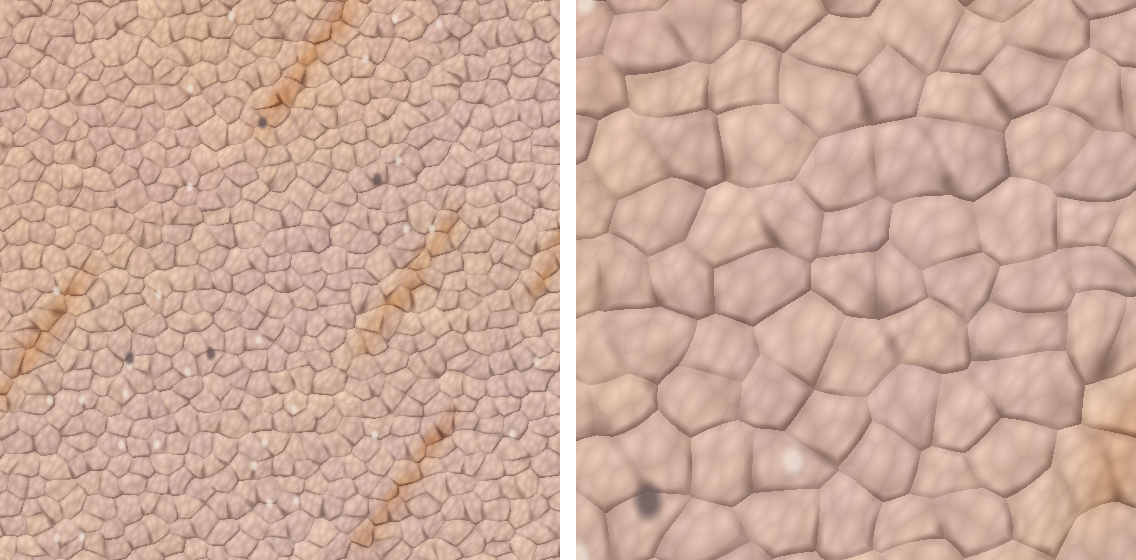
Left: the whole. Right: its middle third, enlarged.
Give the GLSL for this texture, as a Shadertoy shader.

```glsl
vec2 hash2(vec2 c) {
    vec3 h = fract(vec3(c.xyx) * vec3(0.1031, 0.1030, 0.0973));
    h += dot(h, h.yzx + 33.33);
    return fract((h.xx + h.yz) * h.zy);
}

// xy: offset to the nearest centre, z: gap to the second nearest, w: cell id
vec4 cellular(vec2 p, float jitter) {
    vec2 base = floor(p), nearest = vec2(0.0);
    float first = 9.0, second = 9.0, id = 0.0;
    for (int j = -2; j <= 2; j++)
    for (int i = -2; i <= 2; i++) {
        vec2 cell = base + vec2(i, j);
        vec2 h = hash2(cell + 71.0);
        float brick = 0.5 * mod(cell.y, 2.0) - 0.25;
        vec2 offset = cell + 0.5 + vec2(brick, 0.0) + jitter * (h - 0.5) - p;
        float d = length(offset);
        if (d < first) {
            second = first;
            first = d;
            nearest = offset;
            id = fract(h.x * 7.3 + h.y * 3.7);
        } else second = min(second, d);
    }
    return vec4(nearest, second - first, id);
}

float waves(vec2 p) {
    return (sin(p.x + 1.7 * sin(p.y * 0.8)) + sin(p.y * 1.3 + 1.4 * sin(p.x * 0.9 + 2.0))
          + sin(dot(p, vec2(1.1, -1.6)) + 1.0)) / 3.0;
}

// Soft dots scattered on a grid; only a share of the grid squares holds one
float specks(vec2 p, float share, float radius, float seed) {
    vec2 square = floor(p), h = hash2(square + seed);
    vec2 centre = 0.25 + 0.5 * hash2(square + seed + 19.0);
    float d = length((fract(p) - centre) * vec2(1.25, 0.9));
    return step(h.x, share) * (1.0 - smoothstep(radius * 0.3, radius, d));
}

// Broken rusty bands that climb to the right
float streaks(vec2 p) {
    // offset across, middle along, half length
    vec3 bands[5] = vec3[5](vec3(-0.165, 0.36, 0.17), vec3(-0.057, 1.06, 0.18),
        vec3(0.317, 0.82, 0.17), vec3(0.515, 0.53, 0.17), vec3(0.505, 1.02, 0.10));
    float across = dot(p, vec2(0.82, -0.57)) + 0.008 * waves(p * 40.0);
    float along = dot(p, vec2(0.57, 0.82));
    float amount = 0.0;
    for (int i = 0; i < 5; i++) {
        float x = (across - bands[i].x) / 0.021;
        float ends = 1.0 - smoothstep(0.65, 1.15, abs(along - bands[i].y) / bands[i].z);
        amount = max(amount, exp(-x * x) * ends);
    }
    return amount * (0.75 + 0.35 * waves(p * 55.0 + 4.0));
}

void mainImage(out vec4 fragColor, in vec2 fragCoord) {
    vec2 p = fragCoord / iResolution.y;
    vec2 warped = p + 0.006 * vec2(waves(p * 48.0), waves(p.yx * 52.0 + 5.0));

    // Pebbled grain with creases darkest on the lower right sides
    vec4 pebble = cellular(warped * vec2(24.0, 27.0), 0.72);
    float crease = 1.0 - smoothstep(0.0, 0.27, pebble.z);
    float shade = smoothstep(-0.35, 0.4, dot(pebble.xy, vec2(-0.4, 0.9)));
    float broken = smoothstep(-0.6, 0.35, waves(p * 75.0 + 9.0));
    crease *= (0.25 + 0.75 * shade) * (0.35 + 0.65 * broken);

    // Fine steep fibres
    vec2 slanted = mat2(0.88, 0.47, -0.47, 0.88) * warped;
    vec4 fibre = cellular(slanted * vec2(88.0, 52.0), 0.85);
    float mottle = 0.42 - length(fibre.xy) + 0.22 * (fibre.w - 0.5);

    vec3 color = vec3(0.832, 0.702, 0.632);
    color += 0.035 * (pebble.w - 0.5) + 0.14 * mottle;
    color += 0.07 * dot(pebble.xy, vec2(0.5, -0.8));
    color += 0.012 * waves(p * 14.0);

    // Drift between pink, ochre and grey lilac
    float hue = 0.5 * waves(p * 9.0 + 2.0) + 0.7 * (pebble.w - 0.5) + 0.5 * (fibre.w - 0.5);
    color += hue * vec3(0.005, 0.008, -0.035);
    float warmth = smoothstep(-0.2, 0.9, p.y - 0.7 * p.x + 0.25 * waves(p * 7.0));
    color += (warmth - 0.35) * vec3(0.012, -0.012, -0.035);

    color *= mix(vec3(1.0), vec3(0.69, 0.64, 0.63), crease);

    // Rust gathers in the creases
    float rust = clamp(streaks(p), 0.0, 1.0);
    color *= mix(vec3(1.0), vec3(0.93, 0.79, 0.62), rust * (0.65 + 0.35 * shade));
    color *= 1.0 - rust * crease * vec3(0.12, 0.22, 0.30);

    // Pale glints and a few dark pits
    color = mix(color, vec3(0.94, 0.89, 0.85), 0.75 * specks(p * 16.0, 0.11, 0.17, 5.0));
    color = mix(color, vec3(0.40, 0.33, 0.34), 0.8 * specks(p * 9.0 + 0.3, 0.03, 0.13, 43.0));

    fragColor = vec4(clamp(color, 0.0, 1.0), 1.0);
}
```
